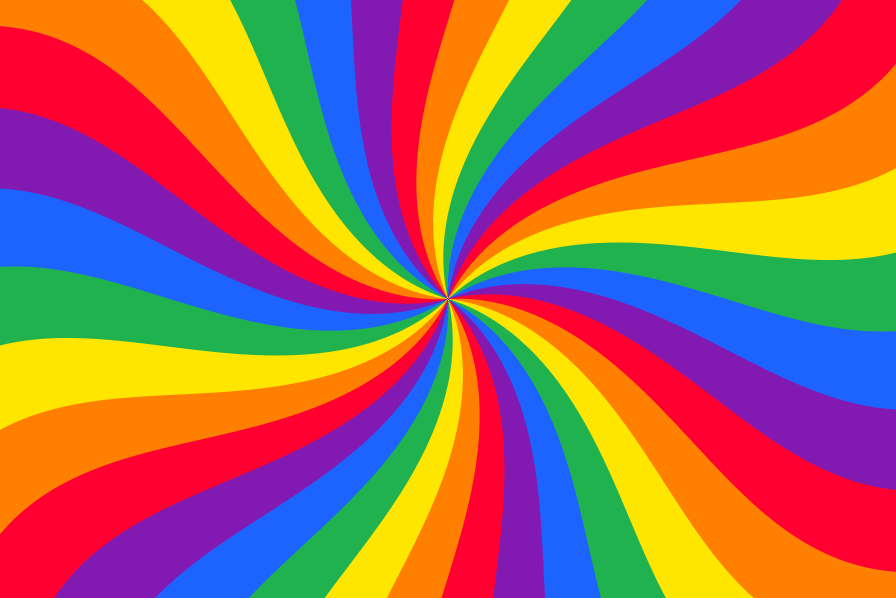
Reproduce this background procedurally as a Shadertoy shader.

```glsl
// Rainbow pinwheel: thirty-six curved rays swirling out from the centre.

// Flat ray colour, counted clockwise and repeating every six rays
vec3 rayColor(float index) {
    vec3 palette[6] = vec3[6](
        vec3(1.00, 0.50, 0.00),   // orange
        vec3(1.00, 0.90, 0.00),   // yellow
        vec3(0.12, 0.70, 0.31),   // green
        vec3(0.11, 0.39, 1.00),   // blue
        vec3(0.51, 0.10, 0.70),   // purple
        vec3(1.00, 0.00, 0.19));  // red
    return palette[int(mod(index + 0.5, 6.0))];
}

void mainImage(out vec4 fragColor, in vec2 fragCoord) {
    // Centred position in units of the canvas height
    vec2 p = (fragCoord - 0.5 * iResolution.xy) / iResolution.y;
    float radius = max(length(p), 1e-4);
    float angle = degrees(atan(p.y, p.x + 1e-6));

    // Swirl in degrees: falls away from the centre, then turns back
    float d = radius - 0.693;
    float swirl = 25.6 + d * d * (87.8 + 13.4 * d);
    float swirlSlope = d * (175.6 + 40.2 * d);

    // Each ray spans ten degrees
    float ray = (swirl - angle) / 10.0;

    // Width of one pixel measured in rays, for smooth edges
    float density = length(vec2(degrees(1.0) / radius, swirlSlope)) / 10.0;
    float pixel = min(density / iResolution.y, 1.0);

    // Blend the two rays that meet at the nearest edge
    float edge = floor(ray + 0.5);
    float blend = clamp((ray - edge) / pixel + 0.5, 0.0, 1.0);
    vec3 color = mix(rayColor(edge - 1.0), rayColor(edge), blend);

    fragColor = vec4(color, 1.0);
}
```
